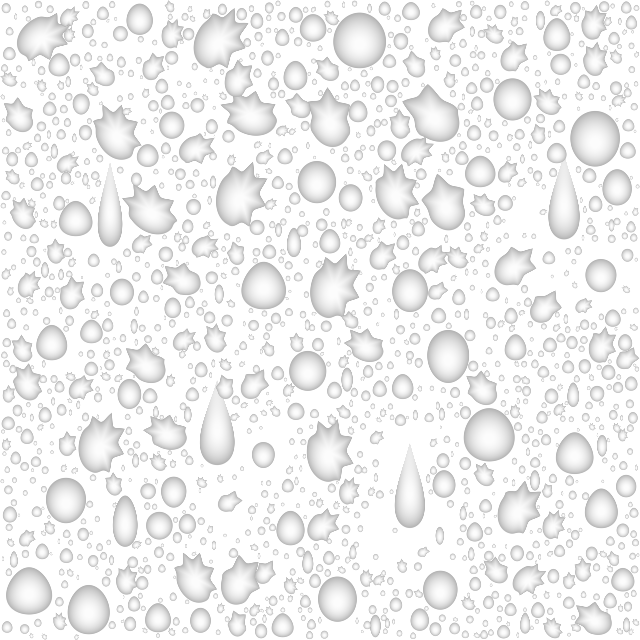
Reproduce this texture procedurally as a three.js fragment shader.

```glsl
// Grey water drops on white: a few tall streaks, then four ever finer layers of
// round, egg-shaped and ragged drops on jittered grids. Each drop shrinks to fit
// the space left by the coarser layers, and is shaded from a dark rim to a pale core.

varying vec2 vUv;

struct Drop {
  vec2 center;
  float radius;
  float layer;
  vec3 seed;
};

vec3 hash3(vec2 cell, float salt) {
  vec3 k = vec3(dot(cell, vec2(127.1, 311.7)),
                dot(cell, vec2(269.5, 183.3)),
                dot(cell, vec2(419.2, 371.9)));
  return fract(sin(k + salt * 17.13) * 43758.547);
}

// Cells across the canvas: 2 for the streaks, then 8, 14, 27 and 50.
float gridCount(float layer) {
  return layer < 0.5 ? 2.0 : floor(8.0 * pow(1.85, layer - 1.0));
}

vec2 neighbour(int i) {
  return vec2(mod(float(i), 3.0), floor((float(i) + 0.5) / 3.0)) - 1.0;
}

Drop makeDrop(vec2 cell, float layer) {
  float count = gridCount(layer);
  vec3 seed = hash3(cell, layer + 1.0);
  vec3 extra = hash3(cell, layer + 9.0);
  float stagger = layer < 0.5 ? 0.0 : 0.5 * mod(cell.y, 2.0) - 0.25;
  vec2 jitter = (extra.xy - 0.5) * 0.54;
  vec2 center = (cell + 0.5 + jitter + vec2(stagger, 0.0)) / count;
  float radius = layer < 0.5 ? 0.055 : 0.28 / count * (0.7 + 0.55 * extra.z);
  vec2 border = min(center, 1.0 - center);
  radius = min(radius, 0.78 * min(border.x, border.y));
  if (layer > 0.5 && fract(seed.z * 31.7) > 0.94) radius = 0.0;
  return Drop(center, radius, layer, seed);
}

// Returns x: 0 at the core to 1 at the rim, y: height within the drop.
vec2 dropShape(vec2 uv, Drop drop) {
  vec2 p = (uv - drop.center) / max(drop.radius, 0.001);
  float height = p.y;
  vec3 seed = drop.seed;

  // Tall streak with a narrow tip
  if (drop.layer < 0.5) {
    p /= vec2(0.22 + 0.2 * seed.x, 1.2);
    p.x /= 1.0 - 0.8 * clamp(p.y, -1.0, 1.0);
    return vec2(length(p), p.y);
  }

  // Ragged drop: scalloped cusps on one side, round on the other
  float raggedShare = drop.layer < 2.5 ? 0.46 : 0.16;
  if (seed.z < raggedShare) {
    float turn = (seed.x - 0.5) * 2.4;
    p = mat2(cos(turn), -sin(turn), sin(turn), cos(turn)) * p;
    p /= vec2(0.88, 1.18);
    float angle = atan(p.y, p.x + 0.00001);
    float points = 5.0 + floor(seed.y * 4.0);
    float cusp = abs(sin(angle * points * 0.5 + seed.x * 9.0));
    float side = smoothstep(-0.7, 0.3, sin(angle + seed.y));
    return vec2(length(p) / (1.0 + side * (0.16 - 0.36 * cusp)), height);
  }

  // Egg, now and then slender
  float slender = step(0.88, seed.z);
  p /= vec2(mix(0.82 + 0.2 * seed.x, 0.5, slender), 1.04);
  p.x /= 1.0 - (0.3 * seed.y - 0.06) * clamp(p.y, -1.0, 1.0);
  return vec2(length(p), height);
}

// Approximate distance to the rim; missing drops are far away
float dropDistance(vec2 uv, Drop drop) {
  if (drop.radius < 0.0022) return 1.0;
  return (dropShape(uv, drop).x - 1.0) * drop.radius;
}

// Free distance from a point to the drops of all coarser layers
float clearance(vec2 point, float layer) {
  float gap = 1.0;
  for (int j = 0; j < 4; j++) {
    float coarse = float(j);
    if (coarse > layer - 0.5) break;
    vec2 home = floor(point * gridCount(coarse));
    float reach = coarse < 0.5 ? 0.4 : 1.0;
    for (int i = 0; i < 9; i++) {
      gap = min(gap, dropDistance(point, makeDrop(home + neighbour(i), coarse)) * reach);
    }
  }
  return gap;
}

float shadeDrop(vec2 shape, float layer) {
  float dome = pow(max(1.0 - shape.x * shape.x, 0.0), 0.75);
  float tone = 0.68 + 0.31 * min(dome * (1.0 - 0.22 * shape.y), 1.0);
  float pale = layer < 0.5 ? 0.8 * smoothstep(-0.4, 0.8, shape.y) : 0.0;
  return mix(tone, 0.95, pale);
}

void main() {
  float tone = 1.0;
  for (int k = 0; k < 5; k++) {
    float layer = float(k);
    vec2 home = floor(vUv * gridCount(layer));
    for (int i = 0; i < 9; i++) {
      Drop drop = makeDrop(home + neighbour(i), layer);
      if (dropDistance(vUv, drop) > 0.001) continue;
      drop.radius = min(drop.radius, 0.8 * clearance(drop.center, layer) - 0.0005);
      float cover = 1.0 - smoothstep(-0.0009, 0.0009, dropDistance(vUv, drop));
      tone = mix(tone, shadeDrop(dropShape(vUv, drop), layer), cover);
    }
  }
  gl_FragColor = vec4(vec3(tone), 1.0);
}
```
